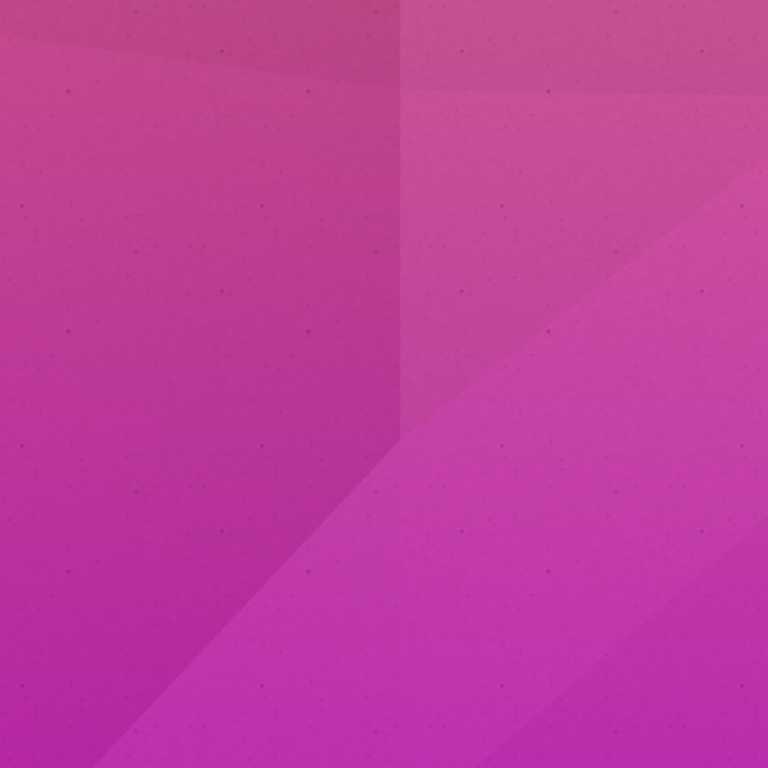
A WebGL 1 fragment shader for this background:

```glsl
precision highp float;
uniform vec2 u_resolution;

float hash(vec2 p) {
  vec3 q = fract(vec3(p.xyx) * 0.1031);
  q += dot(q, q.yzx + 33.33);
  return fract((q.x + q.y) * q.z);
}

float valueNoise(vec2 p) {
  vec2 cell = floor(p);
  vec2 f = fract(p);
  f = f * f * (3.0 - 2.0 * f);
  float low = mix(hash(cell), hash(cell + vec2(1.0, 0.0)), f.x);
  float high = mix(hash(cell + vec2(0.0, 1.0)), hash(cell + 1.0), f.x);
  return mix(low, high, f.y);
}

// Soft mask of the area under the line from a to b, with a left of b
float below(vec2 p, vec2 a, vec2 b) {
  vec2 along = normalize(b - a);
  float height = dot(p - a, vec2(-along.y, along.x));
  return 1.0 - smoothstep(-0.0015, 0.0015, height);
}

float speck(vec2 p, vec2 center, float radius) {
  return 1.0 - smoothstep(0.3 * radius, radius, length(p - center));
}

// Paper texture on a repeating tile
float paper(vec2 uv) {
  vec2 tile = fract(vec2(uv.x, 1.0 - uv.y) * 3.2);
  float shade = 0.022 * (valueNoise(tile * 100.0) - 0.5);
  shade += 0.012 * (valueNoise(tile * 45.0 + 17.0) - 0.5);

  // Larger specks step diagonally through the tile
  for (int i = 0; i < 3; i++) {
    float n = float(i);
    vec2 center = fract(vec2(0.565, 0.047) + n * vec2(0.36, 0.167));
    shade -= (0.07 + 0.025 * n) * speck(tile, center, 0.013);
  }
  shade -= 0.12 * speck(tile, vec2(0.092, 0.858), 0.011);

  // Fine dust, one candidate per cell
  vec2 grid = tile * 16.0;
  vec2 cell = floor(grid);
  vec2 center = 0.25 + 0.5 * vec2(hash(cell + 3.1), hash(cell + 8.7));
  float present = step(0.88, hash(cell + 41.0));
  return shade - 0.045 * present * speck(fract(grid), center, 0.16);
}

void main() {
  vec2 uv = gl_FragCoord.xy / u_resolution;
  vec2 bend = vec2(0.521, 0.427);

  // Facet masks
  float rightSide = smoothstep(-0.0015, 0.0015, uv.x - bend.x);
  float lower = below(uv, vec2(0.12, 0.0), bend) * below(uv, bend, vec2(1.0, 0.798));
  float corner = below(uv, vec2(0.618, 0.0), vec2(1.0, 0.329));
  vec2 crease = vec2(0.521, 0.883);
  float top = (1.0 - below(uv, vec2(0.0, 0.954), crease))
            * (1.0 - below(uv, crease, vec2(1.0, 0.876)));

  // Each facet runs from violet at the foot to rose at the top
  vec3 leftFacet = mix(vec3(0.70, 0.15, 0.635), vec3(0.765, 0.285, 0.54), uv.y);
  leftFacet *= 1.0 + 0.05 * (0.25 - uv.x);
  vec3 rightFacet = mix(vec3(0.72, 0.20, 0.645), vec3(0.795, 0.325, 0.58), uv.y);
  vec3 lowerFacet = mix(vec3(0.74, 0.19, 0.685), vec3(0.81, 0.335, 0.59), uv.y);
  vec3 cornerFacet = mix(vec3(0.73, 0.175, 0.675), vec3(0.80, 0.33, 0.58), uv.y);
  lowerFacet *= 0.996 + 0.008 * rightSide;

  vec3 color = mix(leftFacet, rightFacet, rightSide);
  color = mix(color, lowerFacet, lower);
  color = mix(color, cornerFacet, corner);
  color *= 1.0 - 0.03 * top;

  gl_FragColor = vec4(color * (1.0 + 1.4 * paper(uv)), 1.0);
}
```
